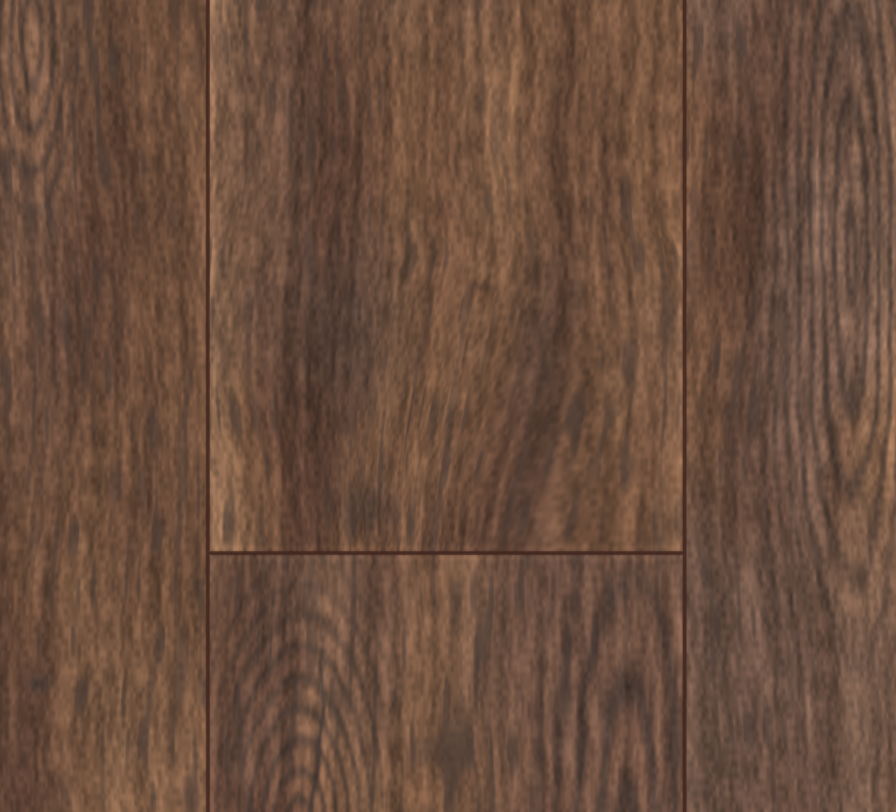
A Shadertoy shader for this texture:

```glsl
// Dark oak floor planks with streaked grain, arched rings, stains and narrow seams.
#define PLANK_WIDTH 0.532
#define PLANK_LENGTH 2.2
#define FIRST_JOINT vec2(0.232, 0.289)
#define SEAM_HALF_WIDTH 0.0021
#define GRAIN_CONTRAST 1.0
#define UMBER vec3(0.375, 0.262, 0.208)
#define CHESTNUT vec3(0.485, 0.350, 0.258)
#define HONEY vec3(0.62, 0.462, 0.345)
#define ASH vec3(0.46, 0.358, 0.305)
#define PORE vec3(0.275, 0.225, 0.205)
#define SEAM vec3(0.25, 0.145, 0.115)

float hash(vec2 p) {
    return fract(sin(dot(p, vec2(127.1, 311.7))) * 43758.5453);
}

float noise(vec2 p) {
    vec2 i = floor(p), f = fract(p);
    f = f * f * (3.0 - 2.0 * f);
    return mix(mix(hash(i), hash(i + vec2(1, 0)), f.x),
               mix(hash(i + vec2(0, 1)), hash(i + vec2(1, 1)), f.x), f.y);
}

float fbm(vec2 p) {
    float sum = 0.0, amplitude = 0.5;
    for (int i = 0; i < 4; i++) {
        sum += amplitude * noise(p);
        p = p * 2.03 + 17.3;
        amplitude *= 0.5;
    }
    return sum / 0.9375;
}

// Soft elliptical spot with a ragged rim
float spot(vec2 p, vec2 center, vec2 radius) {
    vec2 q = (p - center) / radius;
    return exp(-dot(q, q) * (0.5 + noise(p * vec2(70.0, 26.0))));
}

// Arched growth rings around a heart; flatness sets how long the arches are
float rings(vec2 p, vec2 heart, vec2 extent, float flatness, float frequency, float wobble) {
    vec2 q = p - heart;
    float d = length(q * vec2(1.0, flatness));
    float wave = 0.5 + 0.5 * sin(d * frequency + 8.0 * wobble);
    q /= extent;
    q *= q;
    return (wave * wave - 0.25) * exp(-dot(q, q));
}

// Stains, pale flame and crack of the middle planks; negative darkens
float middleMarks(vec2 p, bool upper) {
    if (upper) {
        float lean = 0.552 + 0.22 * min(p.y - 0.62, 0.0);
        float flame = spot(p, vec2(lean, 0.74), vec2(0.020, 0.20))
                    + 0.6 * spot(p, vec2(lean - 0.015, 0.42), vec2(0.030, 0.16));
        float stain = 0.8 * spot(p, vec2(0.39, 0.53), vec2(0.06, 0.09))
                    + spot(p, vec2(0.41, 0.34), vec2(0.034, 0.028))
                    + 0.6 * spot(p, vec2(0.60, 0.51), vec2(0.035, 0.12))
                    + 1.2 * spot(p, vec2(0.536, 0.587), vec2(0.012, 0.007));
        return 0.6 * flame - 0.6 * stain;
    }
    float bend = 0.358 + 0.06 * (p.y - 0.12) + 0.008 * (noise(p.yy * 18.0) - 0.5);
    float crack = exp(-pow((p.x - bend) / 0.0028, 2.0)) * smoothstep(0.24, 0.12, p.y);
    return 0.3 * spot(p, vec2(0.51, 0.12), vec2(0.05, 0.20)) - 0.85 * crack;
}

vec3 wood(vec2 p, vec2 id, float across) {
    vec2 seed = 40.0 * vec2(hash(id + 3.1), hash(id + 8.7));
    bool middle = id.x == 0.0, upper = id.y >= 0.0;

    // Grain coordinates bend gently along the plank
    vec2 g = p + seed;
    g.x += 0.035 * (fbm(g * vec2(3.0, 2.6)) - 0.5) + 0.004 * (noise(g * vec2(14.0, 11.0)) - 0.5);
    if (middle && upper) g.x -= 0.2 * min(p.y - 0.62, 0.0) * exp(-pow((p.x - 0.53) / 0.12, 2.0));

    // Broad colour drift, with paler sides on the upper middle plank
    float broad = fbm(g * vec2(9.0, 1.6));
    float warm = middle ? (upper ? -0.02 : -0.10) : (id.x < 0.0 ? 0.10 : -0.02);
    float edge = middle && upper ? exp(-across * 12.0) + exp((across - 1.0) * 9.0) : 0.0;
    float tone = 0.46 + warm + 1.15 * (broad - 0.5) + 0.5 * edge;
    vec3 color = mix(UMBER, CHESTNUT, smoothstep(0.15, 0.75, tone));
    color = mix(color, HONEY, 0.85 * smoothstep(0.55, 1.0, tone));
    float grey = smoothstep(0.35, 0.7, fbm(g * vec2(6.0, 2.2) + 31.0));
    color = mix(color, ASH, grey * (id.x > 0.0 ? 0.75 : (id.x < 0.0 ? 0.25 : 0.4)));

    // Arched grain
    float wobble = fbm(p * vec2(9.0, 5.0) + seed);
    float ring = 0.0;
    if (id.x < 0.0) ring = rings(p, vec2(0.035, 0.86), vec2(0.05, 0.20), 0.22, 480.0, wobble);
    if (id.x > 0.0) ring = rings(p, vec2(0.95, 0.62), vec2(0.09, 0.45), 0.13, 480.0, wobble);
    if (middle && !upper) {
        ring = 1.3 * rings(p, vec2(0.70, -0.03), vec2(0.095, 0.32), 0.21, 270.0, wobble)
             + rings(p, vec2(0.335, -0.04), vec2(0.095, 0.30), 0.36, 500.0, wobble);
    }
    color = mix(color, PORE, 0.75 * max(ring, 0.0)) * (1.0 - 0.35 * min(ring, 0.0));

    // Stains and small knots
    float mark = middle ? middleMarks(p, upper) : -0.8 * spot(p, vec2(0.042, 0.143), vec2(0.012, 0.009));
    color = mix(color, HONEY, 0.6 * clamp(mark, 0.0, 1.0));
    color = mix(color, PORE, clamp(-mark, 0.0, 0.85));

    // Fine streaks, short fibres, grit and open pores
    float grain = 0.30 * (noise(g * vec2(115.0, 7.0)) - 0.5)
                + 0.26 * (noise(g * vec2(215.0, 42.0)) - 0.5)
                + 0.18 * (noise(g * vec2(290.0, 150.0)) - 0.5)
                + 0.15 * (noise(g * vec2(42.0, 2.2)) - 0.5);
    color *= 1.0 + GRAIN_CONTRAST * grain;
    float pore = smoothstep(0.58, 0.9, noise(g * vec2(140.0, 17.0) + 9.0));
    return mix(color, PORE, 0.55 * pore * smoothstep(0.25, 0.65, fbm(g * vec2(7.0, 3.0) + 5.0)));
}

void mainImage(out vec4 fragColor, in vec2 fragCoord) {
    vec2 p = fragCoord / iResolution.x;
    float pixel = 1.0 / iResolution.x;

    // Running bond: each column is shifted by half a plank
    vec2 size = vec2(PLANK_WIDTH, PLANK_LENGTH), q = p - FIRST_JOINT;
    float column = floor(q.x / size.x);
    q.y += 0.5 * size.y * column;
    vec2 id = vec2(column, floor(q.y / size.y));
    vec2 local = q - id * size;
    vec3 color = wood(p, id, local.x / size.x);

    // Seams with a faint bevel
    vec2 side = min(local, size - local);
    float gap = min(side.x, side.y);
    color *= 1.0 + 0.08 * exp(-pow((gap - 0.006) / 0.003, 2.0));
    float seam = 1.0 - smoothstep(SEAM_HALF_WIDTH - pixel, SEAM_HALF_WIDTH + pixel, gap);
    fragColor = vec4(mix(color, SEAM, 0.85 * seam), 1.0);
}
```
